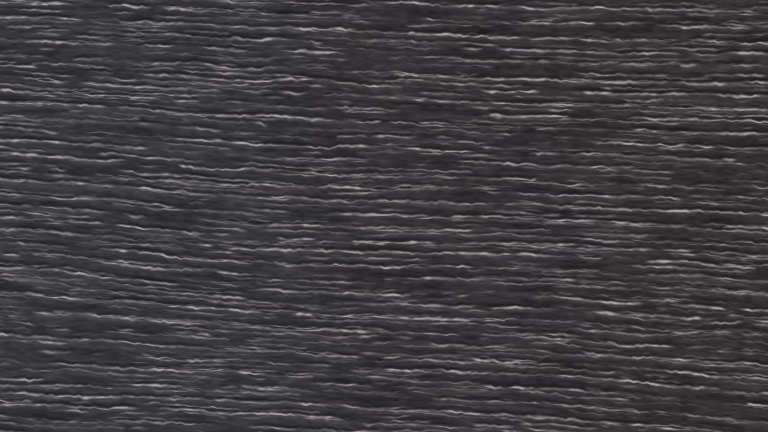
Write a Shadertoy shader that draws this texture.

```glsl
// Dark stained wood with pale, limed pores running almost horizontally.
// Jittered rows are broken into ragged, speckled dashes by noise, each with
// a thin shadow on its upper edge, over a base of stretched fibre noise.

float hash(vec2 p) {
    return fract(sin(dot(p, vec2(127.1, 311.7))) * 43758.5);
}

float noise(vec2 p) {
    vec2 cell = floor(p);
    vec2 f = fract(p);
    f = f * f * (3.0 - 2.0 * f);
    float low = mix(hash(cell), hash(cell + vec2(1.0, 0.0)), f.x);
    float high = mix(hash(cell + vec2(0.0, 1.0)), hash(cell + vec2(1.0, 1.0)), f.x);
    return mix(low, high, f.y);
}

float bell(float offset, float width) {
    float t = offset / width;
    return exp(-t * t);
}

// Bend the grain: falls to the right, more steeply near the bottom.
vec2 bendGrain(vec2 p) {
    float slope = mix(0.062, 0.022, p.y);
    float wave = noise(p * vec2(1.6, 2.5) + 4.0) - 0.5;
    float ripple = noise(p * vec2(7.0, 16.0) + 9.0) - 0.5;
    return vec2(p.x, p.y + slope * p.x + 0.026 * wave + 0.006 * ripple);
}

// One layer of broken pore lines: x is pale filling, y is shadow.
vec2 poreLayer(vec2 p, float rows, float cutoff, float width, float seed) {
    vec2 result = vec2(0.0);
    float nearest = floor(p.y * rows);
    for (int i = -1; i <= 1; i++) {
        float id = nearest + float(i);
        float lane = id * 3.0 + seed;
        float x = p.x + 9.0 * hash(vec2(id, seed));

        // Ragged centre line
        float centre = (id + 0.5 + 0.4 * (hash(vec2(seed, id)) - 0.5)) / rows;
        centre += 0.006 * (noise(vec2(x * 10.0, lane)) - 0.5);
        centre += 0.004 * (noise(vec2(x * 36.0, lane + 1.0)) - 0.5);
        centre += 0.003 * (noise(vec2(x * 95.0, lane + 2.0)) - 0.5);
        float offset = p.y - centre;

        // Dashes with uneven strength and thickness
        float presence = 0.6 * noise(vec2(x * 6.0, lane + 1.0))
                       + 0.4 * noise(vec2(x * 22.0, lane + 2.0));
        float dash = smoothstep(cutoff, cutoff + 0.2, presence);
        float strength = mix(0.3, 1.1, noise(vec2(x * 30.0, lane)))
                       * mix(0.6, 1.2, noise(vec2(x * 85.0, lane + 1.0)));
        float thickness = width * mix(0.65, 1.35, noise(vec2(x * 40.0, lane + 2.0)));

        // Sharp core inside a faint smear
        float core = strength * bell(offset, thickness);
        float smear = 0.13 * bell(offset + 0.6 * width, 2.3 * width);
        float filling = dash * max(core, smear);
        float shadow = dash * bell(offset - 2.0 * width, 1.1 * width);
        result = max(result, vec2(filling, shadow));
    }
    return result;
}

// Stained wood between the pores, bluish at left and browner at right.
vec3 stainedBase(vec2 p, vec2 grain, float across) {
    vec3 coolStain = vec3(0.204, 0.204, 0.226);
    vec3 warmStain = vec3(0.194, 0.180, 0.190);
    float drift = 0.25 * (noise(p * 2.3) - 0.5);
    vec3 stain = mix(coolStain, warmStain, smoothstep(0.0, 0.9, across + drift));
    float fibre = noise(grain * vec2(9.0, 110.0)) - 0.5;
    float fine = noise(grain * vec2(60.0, 230.0) + 17.0) - 0.5;
    return stain + 0.075 * fibre + 0.06 * fine;
}

void mainImage(out vec4 fragColor, in vec2 fragCoord) {
    vec2 p = fragCoord / iResolution.y;
    float across = fragCoord.x / iResolution.x;
    vec2 grain = bendGrain(p);

    vec2 mainPores = poreLayer(grain, 34.0, 0.31, 0.0030, 5.0);
    vec2 finePores = poreLayer(grain, 55.0, 0.43, 0.0027, 61.0);
    vec2 hairPores = poreLayer(grain, 83.0, 0.47, 0.0024, 137.0);
    float filling = max(mainPores.x, max(0.7 * finePores.x, 0.45 * hairPores.x));
    float shadow = max(mainPores.y, 0.5 * finePores.y);

    // Speckle breaks the filling into small grains
    float speckle = noise(grain * vec2(75.0, 250.0) + 31.0);
    filling *= mix(0.75, 1.25, speckle);

    vec3 color = stainedBase(p, grain, across);
    color *= 1.0 - 0.32 * shadow;

    // Pale filling with slight warm and cool changes
    vec3 coolFilling = vec3(0.63, 0.62, 0.645);
    vec3 warmFilling = vec3(0.66, 0.62, 0.615);
    vec3 fillingColor = mix(coolFilling, warmFilling, noise(grain * vec2(12.0, 60.0)));
    color = mix(color, fillingColor, clamp(filling, 0.0, 1.0));

    fragColor = vec4(clamp(color, 0.0, 1.0), 1.0);
}
```
